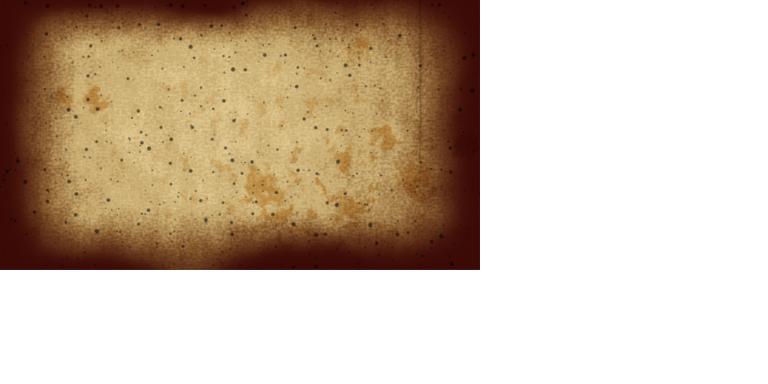
Reproduce this texture procedurally as a Shadertoy shader.

```glsl
// Aged parchment with burnt, uneven borders, set in the upper left of a white page.
// Edge falloffs and soft scorches give a tone that a brown ramp colours; layered
// gradient noise adds mottling, rusty stains, fibres, grain and scattered specks.

const float PAPER_BASE = 0.297;    // lower paper edge, in canvas heights
const float PAPER_HEIGHT = 0.703;
const float PAPER_WIDTH = 1.778;   // in paper heights

vec2 hash2(vec2 p) {
    vec3 a = fract(p.xyx * vec3(0.1031, 0.1030, 0.0973));
    a += dot(a, a.yzx + 33.33);
    return fract((a.xx + a.yz) * a.zy);
}

float gradientDot(vec2 cell, vec2 corner, vec2 f) {
    float angle = 6.2832 * hash2(cell + corner).x;
    return dot(vec2(cos(angle), sin(angle)), f - corner);
}

float gradientNoise(vec2 p) {
    vec2 cell = floor(p), f = p - cell;
    vec2 u = f * f * f * (f * (f * 6.0 - 15.0) + 10.0);
    float low = mix(gradientDot(cell, vec2(0, 0), f), gradientDot(cell, vec2(1, 0), f), u.x);
    float high = mix(gradientDot(cell, vec2(0, 1), f), gradientDot(cell, vec2(1, 1), f), u.x);
    return 1.4 * mix(low, high, u.y);
}

float fbm(vec2 p, int octaves) {
    float sum = 0.0, amplitude = 0.5;
    for (int i = 0; i < octaves; i++) {
        sum += amplitude * gradientNoise(p);
        p = mat2(1.6, 1.2, -1.2, 1.6) * p + 17.3;
        amplitude *= 0.5;
    }
    return sum;
}

float softSpot(vec2 p, vec2 center, vec2 radius) {
    vec2 d = (p - center) / radius;
    return exp(-dot(d, d));
}

// Brightness of the sheet: broad central glow, dark borders and scorches.
float paperTone(vec2 p) {
    vec2 w = p + 0.045 * vec2(fbm(p * 3.0 + 5.0, 3), fbm(p * 3.0 + 41.0, 3));
    vec2 d = (w - vec2(0.78, 0.53)) / vec2(0.9, 0.68);
    float tone = 1.1 - 0.45 * dot(d, d);
    tone *= smoothstep(-0.02, 0.32, w.x);
    tone *= smoothstep(-0.03, 0.32, PAPER_WIDTH - w.x);
    tone *= smoothstep(-0.06, 0.19, 1.0 - w.y);
    float bottomGap = softSpot(w, vec2(0.68, 0.0), vec2(0.2, 0.4));
    tone *= smoothstep(-0.01 - 0.12 * bottomGap, 0.24, w.y);
    tone *= 1.0 - 0.9 * softSpot(w, vec2(0.74, 1.0), vec2(0.18, 0.075));
    tone *= 1.0 - 0.6 * softSpot(w, vec2(0.3, 1.0), vec2(0.35, 0.05));
    tone *= 1.0 - 0.65 * softSpot(w, vec2(1.08, 0.0), vec2(0.24, 0.11));
    tone *= 1.0 - 0.5 * softSpot(w, vec2(1.78, 0.4), vec2(0.09, 0.25));
    return tone;
}

vec3 parchmentRamp(float t) {
    vec3 c = mix(vec3(0.23, 0.04, 0.025), vec3(0.40, 0.22, 0.11), smoothstep(0.0, 0.32, t));
    c = mix(c, vec3(0.53, 0.36, 0.19), smoothstep(0.25, 0.53, t));
    c = mix(c, vec3(0.67, 0.53, 0.32), smoothstep(0.47, 0.77, t));
    c = mix(c, vec3(0.79, 0.68, 0.45), smoothstep(0.7, 0.98, t));
    return mix(c, vec3(0.87, 0.78, 0.56), smoothstep(0.94, 1.25, t));
}

// Ragged rust marks: a few placed patches plus small random ones on the right.
float rustStains(vec2 p) {
    const vec3 patches[10] = vec3[10](
        vec3(0.97, 0.30, 0.10), vec3(1.28, 0.41, 0.06), vec3(1.30, 0.22, 0.08),
        vec3(1.54, 0.34, 0.09), vec3(1.43, 0.48, 0.06), vec3(0.35, 0.63, 0.06),
        vec3(0.24, 0.63, 0.05), vec3(1.33, 0.83, 0.06), vec3(1.04, 0.21, 0.06),
        vec3(1.73, 0.46, 0.06));
    float ragged = fbm(p * 24.0, 4);
    float stain = 0.0;
    for (int i = 0; i < 10; i++) {
        float d = length(p - patches[i].xy) / patches[i].z;
        stain = max(stain, smoothstep(1.0, 0.2, d + 1.5 * ragged));
    }
    float region = softSpot(p, vec2(1.25, 0.32), vec2(0.42, 0.27));
    float scattered = smoothstep(0.12, 0.35, fbm(p * 17.0 + 9.0, 4));
    return max(0.75 * stain, scattered * (0.2 + 0.55 * region));
}

// One randomly sized dot in some cells of a jittered grid.
float specks(vec2 p, float density, float chance, float pixel) {
    vec2 cell = floor(p * density), pick = hash2(cell + 71.0);
    vec2 center = (cell + 0.25 + 0.5 * hash2(cell)) / density;
    float radius = mix(0.06, 0.2, pick.y) / density;
    return step(pick.x, chance) * smoothstep(pixel, -pixel, length(p - center) - radius);
}

void mainImage(out vec4 fragColor, in vec2 fragCoord) {
    vec2 p = (fragCoord / iResolution.y - vec2(0.0, PAPER_BASE)) / PAPER_HEIGHT;
    float pixel = 1.0 / (iResolution.y * PAPER_HEIGHT);

    // Tone with mottling, vertical streaks and woven grain
    float tone = paperTone(p);
    float texture1 = 0.20 * fbm(p * 9.0, 5) + 0.10 * fbm(p * vec2(28.0, 3.0), 3);
    float grain = 0.13 * gradientNoise(p * 95.0) + 0.07 * gradientNoise(p * vec2(45.0, 130.0));
    tone += (texture1 + grain) * smoothstep(0.0, 0.6, tone);
    vec3 color = parchmentRamp(tone);

    // Rust, a faint vertical crease and dark flecks
    color = mix(color, color * vec3(0.87, 0.70, 0.42), rustStains(p));
    float crease = smoothstep(0.004 + pixel, 0.0, abs(p.x - 1.556 - 0.004 * gradientNoise(p * 6.0)));
    color *= 1.0 - 0.2 * crease * smoothstep(0.15, 0.6, p.y);
    color *= 1.0 - 0.55 * specks(p, 26.0, 0.14, pixel);
    color *= 1.0 - 0.4 * specks(p + 3.7, 48.0, 0.10, pixel);
    color *= 1.0 - 0.7 * softSpot(p, vec2(0.763, 0.185), vec2(0.006, 0.009));

    // Sheet boundary on the white page
    vec2 inside = clamp(0.5 + vec2(PAPER_WIDTH - p.x, p.y) / pixel, 0.0, 1.0);
    fragColor = vec4(mix(vec3(1.0), color, inside.x * inside.y), 1.0);
}
```
